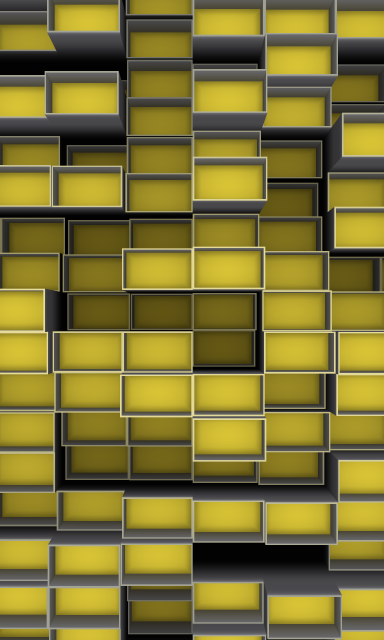
A Shadertoy shader for this pattern:

```glsl
// A wall of open yellow-backed grey boxes at uneven depths, seen in perspective.

const vec2 VANISH = vec2(0.502, 0.5);      // vanishing point, share of canvas
const vec2 CELL = vec2(0.1042, 0.0612);    // box size in canvas heights
const vec2 GRID_SHIFT = vec2(0.0, 0.277);  // grid offset in cells
const float RIM = 0.0022;                  // wall thickness
const float CAVITY = 0.040;                // depth of each box
const float NEAR = 0.86;                   // depth where rays start
const float MEAN_SCALE = 1.035;            // perspective scale of a middling box
const float SCALE_SPREAD = 0.085;
const float GAP_LEVEL = -1.15;             // boxes set lower than this sink away
const int MAX_CELLS = 8;
const int COLUMNS = 6;
const int AA = 3;

const vec3 YELLOW_LIT = vec3(0.83, 0.75, 0.205);
const vec3 YELLOW_DIM = vec3(0.32, 0.275, 0.06);
const vec3 CREAM = vec3(0.90, 0.86, 0.60);
const vec3 GREY = vec3(0.325, 0.325, 0.34);
const vec3 BLACK = vec3(0.006);

// Main depth wave of each column: base, swing, rate per row, peak row
const vec4 UPPER_WAVE[COLUMNS] = vec4[COLUMNS](
    vec4(-0.2, 0.8, 2.62, -1.3), vec4(-0.6, 1.1, 2.92, -8.0),
    vec4(-0.5, 0.75, 2.8, -2.0), vec4(0.2, 0.7, 3.14, 0.0),
    vec4(-0.3, 0.7, 1.05, -7.2), vec4(-0.1, 0.75, 2.6, -5.2));
const vec4 LOWER_WAVE[COLUMNS] = vec4[COLUMNS](
    vec4(0.05, 0.3, 1.05, 0.0), vec4(0.05, 0.75, 0.785, 6.5),
    vec4(-0.15, 0.5, 1.5, 0.7), vec4(-0.05, 1.0, 2.51, 1.5),
    vec4(-0.2, 0.95, 3.14, 0.0), vec4(0.3, 0.75, 2.09, 0.3));

// Second wave layered on top: swing, rate per row, peak row
const vec3 UPPER_RIPPLE[COLUMNS] = vec3[COLUMNS](
    vec3(0.5, 1.5, -5.1), vec3(0.5, 0.6, -6.0), vec3(0.4, 2.4, -5.2),
    vec3(0.4, 0.9, -4.6), vec3(0.3, 0.5, -8.0), vec3(0.68, 1.35, -4.4));
const vec3 LOWER_RIPPLE[COLUMNS] = vec3[COLUMNS](
    vec3(0.35, 2.1, 2.6), vec3(0.3, 1.75, 1.2), vec3(0.4, 1.7, 4.4),
    vec3(0.55, 1.2, 1.9), vec3(0.8, 2.5, 0.8), vec3(0.25, 2.0, 4.7));

// Depth of a box front
float frontDepth(vec2 c) {
    int column = clamp(int(c.x) + COLUMNS / 2, 0, COLUMNS - 1);
    bool upper = c.y < -0.5;
    vec4 wave = upper ? UPPER_WAVE[column] : LOWER_WAVE[column];
    vec3 ripple = upper ? UPPER_RIPPLE[column] : LOWER_RIPPLE[column];
    float h = wave.x + wave.y * cos(wave.z * (c.y - wave.w));
    h += ripple.x * cos(ripple.y * (c.y - ripple.z));
    float sink = abs(c.y) > 4.5 ? 1.8 : -0.8;
    h = min(h + sink * min(h - GAP_LEVEL, 0.0), 1.0);
    return 1.0 / (MEAN_SCALE + SCALE_SPREAD * h);
}

// Depths at which the ray leaves a rectangle along each axis
vec2 exitDepths(vec2 ray, vec2 lo, vec2 hi) {
    return mix(lo, hi, step(0.0, ray)) / ray;
}

float depthLight(float z) {
    return smoothstep(0.89, 1.095, 1.0 / z);
}

float edgeDistance(vec2 q, vec2 lo, vec2 hi) {
    vec2 d = min(q - lo, hi - q);
    return min(d.x, d.y);
}

vec3 outerWall(float z, float front, bool horizontal) {
    float edge = exp(-(z - front) * 160.0);
    float light = smoothstep(0.97, 1.07, 1.0 / z);
    float facing = horizontal ? 1.0 : 0.72;
    return BLACK + GREY * facing * light * (0.85 + 0.6 * edge);
}

// Rim, inner walls and yellow back of one box
vec3 openBox(vec2 ray, vec2 lo, vec2 hi, float front) {
    float light = depthLight(front);
    if (edgeDistance(ray * front, lo, hi) < RIM) {
        float far = smoothstep(0.12, 0.42, abs(ray.y));
        vec3 rim = mix(CREAM, vec3(0.64, 0.64, 0.58), far);
        return rim * mix(0.38, 1.0, light);
    }
    lo += RIM;
    hi -= RIM;
    float back = front + CAVITY;
    vec2 leave = exitDepths(ray, lo, hi);
    float wall = min(leave.x, leave.y);
    if (wall < back) {
        float inward = (wall - front) / CAVITY;
        float facing = leave.y < leave.x ? 1.0 : 0.85;
        vec3 tint = mix(GREY, vec3(0.34, 0.31, 0.15), 0.5 * inward);
        return tint * facing * mix(0.45, 1.15, light) * (1.1 - 0.35 * inward);
    }
    vec2 q = ray * back;
    float corner = smoothstep(-0.004, 0.012, edgeDistance(q, lo, hi));
    vec2 uv = (q - lo) / (hi - lo) - 0.5;
    float glow = 1.02 - 0.5 * dot(uv, uv);
    return mix(YELLOW_DIM, YELLOW_LIT, light) * glow * mix(0.74, 1.0, corner);
}

// Walk the ray outward from cell to cell until it meets a box
vec3 trace(vec2 ray) {
    ray = mix(vec2(-1.0), vec2(1.0), step(0.0, ray)) * max(abs(ray), 1e-5);
    vec2 cell = floor(ray * NEAR / CELL - GRID_SHIFT);
    float enter = NEAR;
    bool horizontal = true;
    for (int i = 0; i < MAX_CELLS; i++) {
        vec2 lo = (cell + GRID_SHIFT) * CELL;
        vec2 hi = lo + CELL;
        float front = frontDepth(cell);
        if (enter > front) return outerWall(enter, front, horizontal);
        vec2 leave = exitDepths(ray, lo, hi);
        if (min(leave.x, leave.y) > front) return openBox(ray, lo, hi, front);
        horizontal = leave.y < leave.x;
        enter = min(leave.x, leave.y);
        cell += sign(ray) * (horizontal ? vec2(0.0, 1.0) : vec2(1.0, 0.0));
    }
    return BLACK;
}

void mainImage(out vec4 fragColor, in vec2 fragCoord) {
    vec3 color = vec3(0.0);
    for (int k = 0; k < AA * AA; k++) {
        vec2 jitter = (vec2(k % AA, k / AA) + 0.5) / float(AA) - 0.5;
        vec2 p = (fragCoord + jitter - VANISH * iResolution.xy) / iResolution.y;
        color += trace(vec2(p.x, -p.y));
    }
    fragColor = vec4(color / float(AA * AA), 1.0);
}
```
